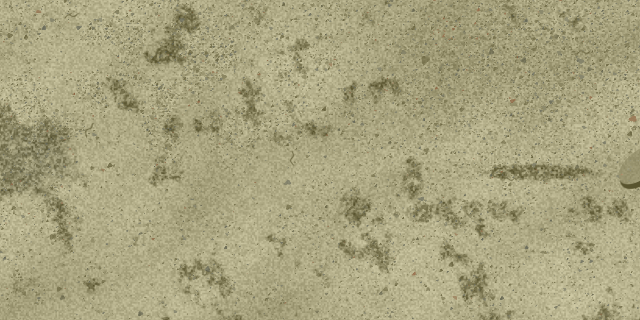
Reproduce this texture procedurally as a Shadertoy shader.

```glsl
// Dusty sand seen from above, strewn with grit, pebbles, dark smudges and twigs.
// One tone value is built from layered noise and jittered cells, then mapped to
// an olive-tan ramp; cool and rusty tints are added to some of the pebbles.
#define SAND_TONE 0.697
#define BROAD_CONTRAST 0.17
#define GRAIN_CONTRAST 0.16
#define GRAIN_SCALE 205.0
#define FINEST_PEBBLES 125.0
#define PEBBLE_DEPTH 0.27
#define SMUDGE_DEPTH 0.31
#define TWIG_COUNT 5
#define COOL_GREY vec3(-0.02, 0.005, 0.08)
#define RUST vec3(0.1, -0.03, -0.02)

vec2 hash22(vec2 p) {
    vec3 q = fract(p.xyx * vec3(0.1031, 0.1030, 0.0973));
    q += dot(q, q.yzx + 33.33);
    return fract((q.xx + q.yz) * q.zy);
}

float noise(vec2 p) {
    vec2 i = floor(p), f = fract(p);
    f = f * f * (3.0 - 2.0 * f);
    float low = mix(hash22(i).x, hash22(i + vec2(1, 0)).x, f.x);
    float high = mix(hash22(i + vec2(0, 1)).x, hash22(i + vec2(1, 1)).x, f.x);
    return mix(low, high, f.y);
}

// Four octaves, centred on zero
float fbm(vec2 p) {
    float sum = -0.47, amp = 0.5;
    for (int i = 0; i < 4; i++) {
        sum += amp * noise(p);
        p = mat2(1.6, 1.2, -1.2, 1.6) * p + 7.3;
        amp *= 0.5;
    }
    return sum;
}

vec2 rotate(vec2 p, float a) {
    return mat2(cos(a), -sin(a), sin(a), cos(a)) * p;
}

// Soft zone: 1 at the centre, fading over the given extent
float zone(vec2 p, vec2 centre, vec2 extent) {
    vec2 q = (p - centre) / extent;
    return exp(-dot(q, q));
}

// Scattered angular stones: x = cover, y = random tint of the stone
vec2 pebbles(vec2 p, float scale, float density, float maxRadius, float px) {
    vec2 result = vec2(0), g = p * scale, cell = floor(g);
    float soft = 0.6 * px * scale;
    for (int k = 0; k < 9; k++) {
        vec2 id = cell + vec2(k % 3, k / 3) - 1.0;
        vec2 jitter = hash22(id + scale), kind = hash22(id + scale + 41.7);
        vec2 q = rotate(g - id - 0.15 - 0.7 * jitter, (kind.y - 0.5) * 2.0);
        q.y *= 1.1 + 0.6 * jitter.x;
        float wobble = 0.18 * sin(3.0 * atan(q.y, q.x) + 20.0 * kind.y);
        float radius = maxRadius * mix(0.45, 1.0, jitter.y * jitter.y);
        float d = length(q) - radius * (1.0 + wobble);
        float cover = (1.0 - smoothstep(-soft, soft, d)) * step(kind.x, density);
        cover *= 0.45 + 0.55 * kind.y;
        if (cover > result.x) result = vec2(cover, fract(kind.y * 17.0));
    }
    return result;
}

// Thin bent sticks
float twigs(vec2 p, float px) {
    float mask = 0.0;
    for (int i = 0; i < TWIG_COUNT; i++) {
        vec2 a = hash22(vec2(i, 5.0)), b = hash22(vec2(i, 23.0));
        vec2 q = rotate(p - a * vec2(2.0, 1.0), b.x * 3.14);
        q.y += (b.y - 0.5) * 30.0 * q.x * q.x + 0.004 * sin(q.x * 190.0);
        float d = length(vec2(max(abs(q.x) - 0.01 - 0.015 * b.y, 0.0), q.y)) - 0.002;
        mask = max(mask, 1.0 - smoothstep(-px, px, d));
    }
    return mask;
}

void mainImage(out vec4 fragColor, in vec2 fragCoord) {
    float px = 1.0 / iResolution.y;
    vec2 p = fragCoord * px;
    // Regions of gravel, broken into clumps
    float right = zone(p, vec2(1.68, 0.86), vec2(0.52, 0.38));
    float left = zone(p, vec2(0.48, 0.8), vec2(0.4, 0.28));
    float bank = zone(p, vec2(0.1, 0.5), vec2(0.15, 0.13));
    float corner = zone(p, vec2(1.5, 0.05), vec2(0.5, 0.22));
    float clump = smoothstep(-0.12, 0.18, fbm(p * 10.0 + 4.0));
    // Sand: slanting drifts and fine grain
    float grain = noise(p * GRAIN_SCALE) - 0.5;
    float tone = SAND_TONE - 0.035 * right - 0.015 * left;
    tone += BROAD_CONTRAST * fbm(rotate(p, 0.5) * vec2(2.5, 5.5));
    // Smudges of grit, a long strip at the right, a gravel bank at the left
    float ragged = fbm(p * 42.0);
    float spots = fbm(p * vec2(10.0, 8.5) + 31.0) + 0.35 * ragged;
    float dark = 0.85 * smoothstep(0.12, 0.27, spots + 0.07 * corner - 0.03 * right);
    float strip = length((p - vec2(1.69, 0.462)) / vec2(0.19, 0.026)) + ragged;
    dark = max(dark, 0.95 - 0.95 * smoothstep(0.6, 1.15, strip));
    dark = max(dark, 0.75 * smoothstep(0.4, 0.75, bank + 1.6 * spots));
    float grit = smoothstep(0.25, 0.75, noise(p * 150.0 + 9.0));
    tone -= SMUDGE_DEPTH * dark * mix(0.35, 1.0, grit);
    // Stones from fine to large
    float gravel = 0.05 + 0.1 * clump + 0.35 * right + 0.3 * dark;
    gravel += (0.5 * left + 0.4 * bank) * clump;
    tone += GRAIN_CONTRAST * (0.85 + 0.6 * gravel) * grain;
    vec2 stone = vec2(0);
    for (float size = 0.0; size < 4.0; size++) {
        vec2 layer = pebbles(p, FINEST_PEBBLES * pow(0.56, size),
            gravel * (1.0 - 0.27 * size), 0.48 - 0.065 * size, px);
        if (layer.x > stone.x) stone = layer;
    }
    float stoneTone = SAND_TONE - PEBBLE_DEPTH * (0.85 + 0.5 * grain);
    tone = mix(tone, min(tone, stoneTone), stone.x);
    tone = mix(tone, 0.37, 0.75 * twigs(p, px));
    // Half-buried rock at the right edge, over its shadow
    vec2 rock = rotate(p - vec2(2.0, 0.485), 0.7);
    float shade = length((rock + vec2(0.0, 0.014)) / vec2(0.085, 0.045)) - 1.0;
    float top = length(rock / vec2(0.08, 0.042)) - 1.0;
    tone = mix(tone, 0.35, 1.0 - smoothstep(-0.04, 0.04, shade));
    tone = mix(tone, 0.6 + 0.08 * grain, 1.0 - smoothstep(-0.04, 0.04, top));
    // Tone ramp and stone tints
    vec3 color = vec3(tone, tone - 0.02, tone - 0.165);
    color += COOL_GREY * (stone.x * smoothstep(0.6, 0.9, stone.y) + 0.3 * bank * dark);
    float rusty = zone(p, vec2(1.41, 0.89), vec2(0.06, 0.04));
    color += RUST * stone.x * step(stone.y, 0.02 + 0.4 * rusty);
    fragColor = vec4(clamp(color, 0.0, 1.0), 1.0);
}
```
